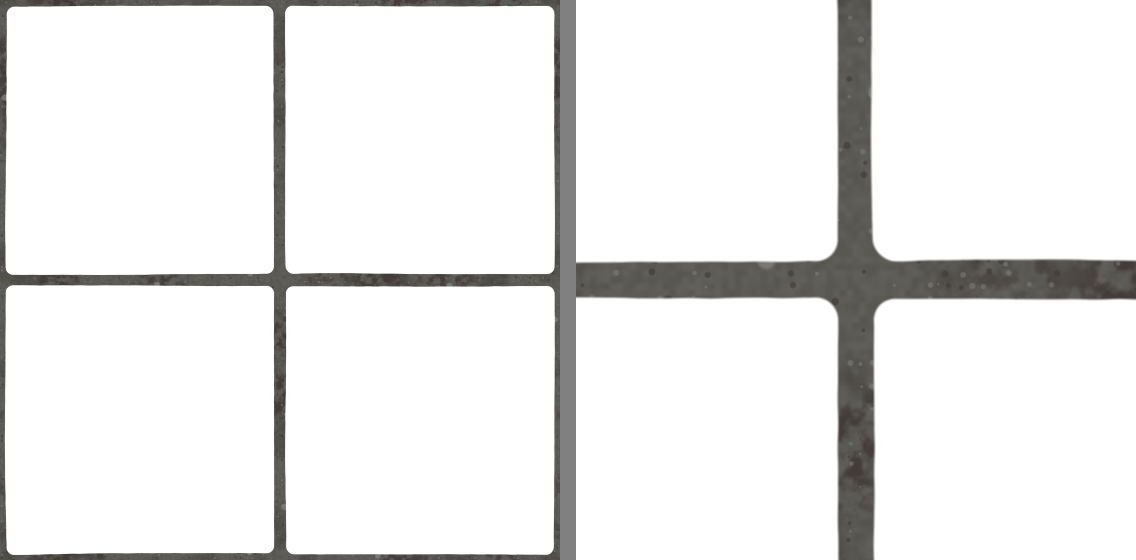
Left: the whole. Right: its middle third, enlarged.
Reproduce this pattern procedurally as a three.js fragment shader.

```glsl
// Two by two white square tiles with rounded, slightly uneven edges and worn dark grout.
varying vec2 vUv;

const float TILE_COUNT = 2.0;
const float TILE_HALF = 0.2396;
const float CORNER_RADIUS = 0.0135;
const float EDGE_WOBBLE = 0.0042;
const float EDGE_SOFTNESS = 0.0011;

const vec3 TILE_WHITE = vec3(1.0);
const vec3 GROUT_BASE = vec3(0.36, 0.355, 0.333);
const vec3 GROUT_DARK = vec3(0.30, 0.29, 0.27);
const vec3 GROUT_STAIN = vec3(0.25, 0.215, 0.20);
const vec3 GROUT_CHIP = vec3(0.51, 0.51, 0.50);

float hash(vec2 p, float seed) {
  vec3 q = fract(vec3(p.xyx + seed * 1.37) * vec3(0.1031, 0.1030, 0.0973));
  q += dot(q, q.yzx + 33.33);
  return fract((q.x + q.y) * q.z);
}

// Value noise that wraps after a whole number of lattice cells.
float wrapNoise(vec2 uv, vec2 period, float seed) {
  vec2 p = uv * period;
  vec2 i = floor(p);
  vec2 f = fract(p);
  f = f * f * (3.0 - 2.0 * f);
  float a = hash(mod(i, period), seed);
  float b = hash(mod(i + vec2(1.0, 0.0), period), seed);
  float c = hash(mod(i + vec2(0.0, 1.0), period), seed);
  float d = hash(mod(i + vec2(1.0, 1.0), period), seed);
  return mix(mix(a, b, f.x), mix(c, d, f.x), f.y);
}

float wrapFbm(vec2 uv, float period, float seed) {
  float sum = 0.0;
  float weight = 0.5;
  for (int k = 0; k < 4; k++) {
    sum += weight * wrapNoise(uv, vec2(period), seed + float(k));
    period *= 2.0;
    weight *= 0.5;
  }
  return sum / 0.9375;
}

float roundedBox(vec2 p, vec2 halfSize, float radius) {
  vec2 q = abs(p) - halfSize + radius;
  return length(max(q, 0.0)) + min(max(q.x, q.y), 0.0) - radius;
}

// Scattered round flecks, each kept inside its own grid cell.
float flecks(vec2 uv, float count, float density, float seed) {
  vec2 id = mod(floor(uv * count), count);
  vec2 center = 0.35 + 0.3 * vec2(hash(id, seed), hash(id, seed + 7.0));
  float radius = mix(0.12, 0.3, hash(id, seed + 13.0));
  float dist = length(fract(uv * count) - center);
  float present = step(hash(id, seed + 19.0), density);
  return present * (1.0 - smoothstep(radius - 0.1, radius + 0.05, dist));
}

// Signed distance to the tile, with its own gentle bend on every side.
float tileDistance(vec2 uv) {
  vec2 id = floor(uv * TILE_COUNT);
  vec2 p = (fract(uv * TILE_COUNT) - 0.5) / TILE_COUNT;
  float seed = 10.0 + 17.0 * (id.x + TILE_COUNT * id.y);
  vec2 bend = vec2(wrapNoise(uv, vec2(5.0), seed), wrapNoise(uv, vec2(5.0), seed + 5.0));
  vec2 rough = vec2(wrapNoise(uv, vec2(70.0), 3.0), wrapNoise(uv, vec2(70.0), 4.0));
  p += EDGE_WOBBLE * (bend - 0.5) + 0.0006 * (rough - 0.5);
  return roundedBox(p, vec2(TILE_HALF), CORNER_RADIUS);
}

vec3 groutColor(vec2 uv) {
  float mottling = wrapFbm(uv, 24.0, 31.0);
  float grain = wrapNoise(uv, vec2(256.0), 41.0);
  float stainArea = smoothstep(0.56, 0.72, wrapFbm(uv, 10.0, 53.0));
  float stainGrain = smoothstep(0.3, 0.65, wrapFbm(uv, 100.0, 61.0));

  vec3 color = mix(GROUT_BASE, GROUT_DARK, 0.75 * smoothstep(0.48, 0.72, mottling));
  color += 0.045 * (grain - 0.5);
  color = mix(color, GROUT_STAIN, 0.85 * stainArea * stainGrain);

  // Pits, fine grit and a few larger pale chips.
  color = mix(color, GROUT_STAIN, 0.6 * flecks(uv, 120.0, 0.16, 71.0));
  color = mix(color, GROUT_CHIP, 0.5 * flecks(uv, 150.0, 0.12, 83.0));
  color = mix(color, GROUT_CHIP, 0.75 * flecks(uv, 48.0, 0.045, 97.0));
  return color;
}

void main() {
  float dist = tileDistance(vUv);
  float grout = smoothstep(-EDGE_SOFTNESS, EDGE_SOFTNESS, dist);
  gl_FragColor = vec4(mix(TILE_WHITE, groutColor(vUv), grout), 1.0);
}
```
